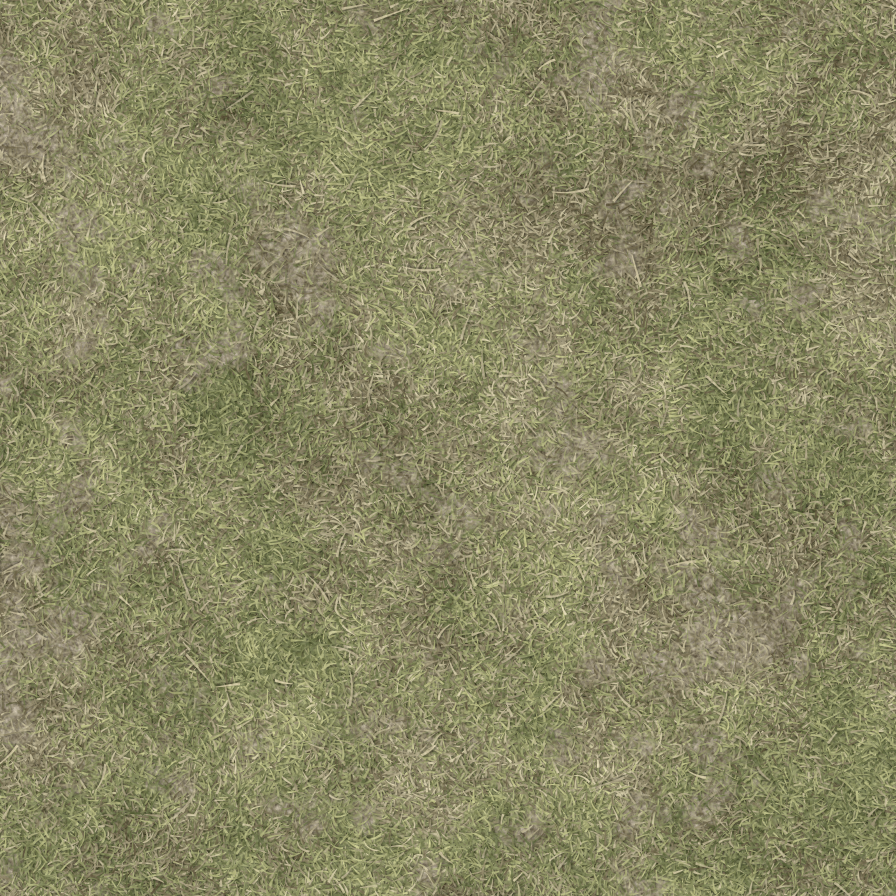
Reproduce this texture procedurally as a WebGL 2 fragment shader.

```glsl
#version 300 es
precision highp float;
// Worn meadow turf seen from above: short green and dry blades over pale soil.
// Jittered grids of tapered strokes are painted in layers, each with a soft
// shadow; slow noise steers their lean, dryness and the thin patches.

uniform vec2 u_resolution;
out vec4 fragColor;

// Each family has a middle colour and a step towards its lighter tones.
const vec3 GREEN_MID = vec3(0.53, 0.55, 0.37);
const vec3 GREEN_STEP = vec3(0.100, 0.092, 0.075);
const vec3 DRY_MID = vec3(0.565, 0.53, 0.415);
const vec3 DRY_STEP = vec3(0.115, 0.115, 0.105);
const vec3 SOIL = vec3(0.60, 0.56, 0.48);
const vec3 STRAW = vec3(0.78, 0.74, 0.61);

const int BLADE_LAYERS = 9;
const float BLADE_CELLS = 88.0;
const float BLADE_HALF_WIDTH = 0.00085;
const float BLADE_SHADOW = 0.10;
const float TONE_SPREAD = 3.2;
const float TONE_BIAS = 0.42;
const float ANGLE_SPREAD = 3.0;
const float BLADE_BEND = 0.35;
const float BARE_THINNING = 0.7;
const float STRAW_CELLS = 20.0;
const float STRAW_SHARE = 0.4;
const float GRAIN = 0.12;

float hash(vec2 p) {
    return fract(sin(dot(p, vec2(127.1, 311.7))) * 43758.5);
}

vec4 hash4(vec2 p) {
    vec4 mixed = p.x * vec4(127.1, 269.5, 419.2, 113.5)
               + p.y * vec4(311.7, 183.3, 371.9, 271.9);
    return fract(sin(mixed) * 43758.5);
}

float noise(vec2 p) {
    vec2 i = floor(p), f = fract(p);
    f = f * f * (3.0 - 2.0 * f);
    return mix(mix(hash(i), hash(i + vec2(1, 0)), f.x),
               mix(hash(i + vec2(0, 1)), hash(i + vec2(1, 1)), f.x), f.y);
}

// Octaves are turned against each other to hide the lattice.
float fbm(vec2 p) {
    float sum = 0.0, weight = 0.5;
    for (int i = 0; i < 4; i++) {
        p = mat2(0.8, 0.6, -0.6, 0.8) * p;
        sum += weight * noise(p);
        p = p * 2.03 + 17.3;
        weight *= 0.5;
    }
    return sum / 0.9375;
}

// Coverage (x) and shadow (y) of one bent, tapered stroke.
vec2 stroke(vec2 offset, float angle, float halfLength, float bend, float halfWidth) {
    float c = cos(angle), s = sin(angle);
    vec2 q = vec2(c * offset.x + s * offset.y, c * offset.y - s * offset.x);
    float along = q.x / halfLength;
    float across = q.y - bend * halfLength * (along * along - 0.3);
    float width = halfWidth * (0.95 - 0.5 * along);
    float pixel = 1.0 / u_resolution.y;
    float ends = clamp((halfLength - abs(q.x)) / pixel + 0.5, 0.0, 1.0);
    float body = clamp((width - abs(across)) / pixel + 0.5, 0.0, 1.0);
    float shade = 1.0 - smoothstep(0.0, 2.5 * halfWidth, abs(across + 1.8 * halfWidth));
    return ends * vec2(body, shade);
}

vec3 turfColor(float dry, float tone) {
    return mix(GREEN_MID + tone * GREEN_STEP, DRY_MID + tone * DRY_STEP, dry);
}

void main() {
    vec2 uv = gl_FragCoord.xy / u_resolution.y;

    // Slow fields
    float dryness = smoothstep(0.2, 0.82, 0.5 * fbm(uv * 5.0 + 3.1) + 0.5 * fbm(uv * 19.0 + 8.7));
    float bare = smoothstep(0.54, 0.72, fbm(uv * 21.0 + 41.0) + 0.45 * (fbm(uv * 5.0 + 3.1) - 0.5));
    float lean = 0.7 + 4.0 * (noise(uv * 9.0 + 5.0) - 0.5) + 0.8 * (noise(uv * 24.0) - 0.5);
    float lightness = 1.5 * (fbm(uv * 9.0 + 60.0) - 0.5) + 0.9 * (noise(uv * 32.0 + 2.0) - 0.5);

    // Soil and thatch
    float crumbs = fbm(uv * 190.0) - 0.5;
    vec3 color = turfColor(dryness, 3.5 * crumbs - 0.3 + lightness);
    color = mix(color, SOIL + 0.55 * crumbs, bare);

    // Grass blades, lowest layer first
    for (int layer = 0; layer < BLADE_LAYERS; layer++) {
        vec2 seed = vec2(float(layer) * 13.7, float(layer) * 7.9);
        vec2 p = uv * BLADE_CELLS + seed * 1.37;
        for (int k = 0; k < 9; k++) {
            vec2 cell = floor(p) + vec2(k % 3 - 1, k / 3 - 1);
            vec4 rnd = hash4(cell + seed);
            vec4 form = hash4(cell + seed + 71.3);
            vec2 offset = (p - cell - 0.1 - 0.8 * rnd.xy) / BLADE_CELLS;
            float angle = lean + ANGLE_SPREAD * (form.x - 0.5);
            float halfLength = mix(0.35, 0.9, form.y) / BLADE_CELLS;
            vec2 blade = stroke(offset, angle, halfLength, BLADE_BEND * (form.z - 0.5),
                                BLADE_HALF_WIDTH * mix(0.7, 1.3, form.w));
            blade *= 1.0 - BARE_THINNING * bare * smoothstep(0.1, 0.4, fract(rnd.z * 7.0));
            float dry = smoothstep(rnd.w - 0.1, rnd.w + 0.1, dryness);
            float tone = TONE_SPREAD * (rnd.z - 0.5) + TONE_BIAS + lightness;
            color *= 1.0 - BLADE_SHADOW * blade.y;
            color = mix(color, turfColor(dry, tone), blade.x);
        }
    }

    // Sparse long straws
    vec2 p = uv * STRAW_CELLS;
    for (int k = 0; k < 9; k++) {
        vec2 cell = floor(p) + vec2(k % 3 - 1, k / 3 - 1);
        vec4 rnd = hash4(cell + 211.0);
        vec4 form = hash4(cell + 307.0);
        vec2 offset = (p - cell - rnd.xy) / STRAW_CELLS;
        vec2 straw = stroke(offset, 6.2832 * form.x, mix(0.12, 0.45, form.y * form.y) / STRAW_CELLS,
                            BLADE_BEND * (form.z - 0.5), BLADE_HALF_WIDTH * 1.25);
        straw *= step(rnd.z, STRAW_SHARE);
        color *= 1.0 - 2.0 * BLADE_SHADOW * straw.y;
        color = mix(color, STRAW * mix(0.85, 1.1, form.w), 0.85 * straw.x);
    }

    // Fine grain
    color += GRAIN * (noise(uv * 390.0 + 9.0) - 0.5);
    fragColor = vec4(clamp(color, 0.0, 1.0), 1.0);
}
```
